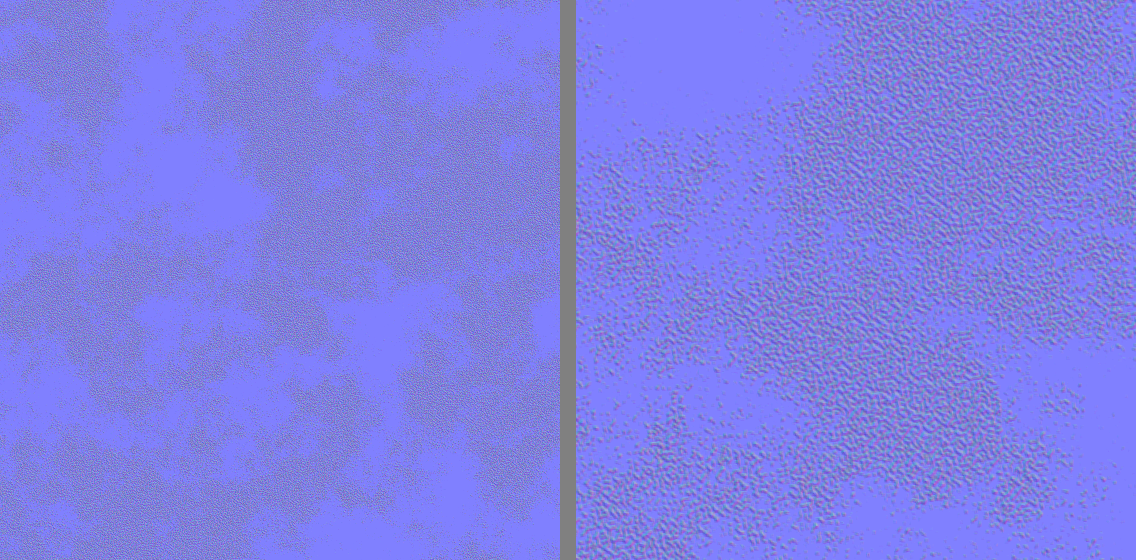
Left, the full canvas; right, a detail of the centre.
Reproduce this texture map procedurally as a three.js fragment shader.

```glsl
const float PATCH_SCALE = 3.2;       // broad rough areas across the canvas
const int   PATCH_OCTAVES = 8;
const float PATCH_PERSISTENCE = 0.76;
const float PATCH_CONTRAST = 1.6;    // how strongly patches gather the grains
const float GRAIN_SCALE = 465.0;     // grain cells across the canvas
const float GRAIN_THRESHOLD = 0.26;  // higher leaves more flat surface
const float DENSEST_THRESHOLD = -0.06;
const float GRAIN_SOFTNESS = 0.32;   // width of the grain flanks
const float GRAIN_HEIGHT = 0.0025;   // in canvas units
const float FOOTPRINT = 0.002;       // width over which normals are averaged
const int   SAMPLES = 4;             // per side of the footprint
const vec2  PATCH_OFFSET = vec2(5.8, 71.4);
const mat2  TURN = mat2(0.8, 0.6, -0.6, 0.8);

varying vec2 vUv;

vec2 hashGradient(vec2 cell) {
  vec3 p = fract(cell.xyx * vec3(0.1031, 0.1030, 0.0973));
  p += dot(p, p.yzx + 33.33);
  float angle = 6.28318 * fract((p.x + p.y) * p.z);
  return vec2(cos(angle), sin(angle));
}

// Gradient noise: value in x, its derivatives in yz
vec3 gradientNoise(vec2 p) {
  vec2 i = floor(p);
  vec2 f = p - i;
  vec2 u = f * f * f * (f * (f * 6.0 - 15.0) + 10.0);
  vec2 du = 30.0 * f * f * (f * (f - 2.0) + 1.0);
  vec2 ga = hashGradient(i);
  vec2 gb = hashGradient(i + vec2(1.0, 0.0));
  vec2 gc = hashGradient(i + vec2(0.0, 1.0));
  vec2 gd = hashGradient(i + vec2(1.0, 1.0));
  float a = dot(ga, f);
  float b = dot(gb, f - vec2(1.0, 0.0));
  float c = dot(gc, f - vec2(0.0, 1.0));
  float d = dot(gd, f - vec2(1.0, 1.0));
  float value = mix(mix(a, b, u.x), mix(c, d, u.x), u.y);
  vec2 slope = mix(mix(ga, gb, u.x), mix(gc, gd, u.x), u.y)
             + du * vec2(mix(b - a, d - c, u.y), mix(c - a, d - b, u.x));
  return vec3(value, slope);
}

// Cloudy field that decides where the surface is rough
float patchField(vec2 uv) {
  vec2 p = uv * PATCH_SCALE + PATCH_OFFSET;
  float sum = 0.0;
  float amplitude = 0.5;
  for (int i = 0; i < PATCH_OCTAVES; i++) {
    sum += amplitude * gradientNoise(p).x;
    p = TURN * p * 2.0 + PATCH_OFFSET;
    amplitude *= PATCH_PERSISTENCE;
  }
  return sum;
}

// Normal of raised grains on a flat ground
vec3 grainNormal(vec2 uv, float threshold) {
  vec3 grain = gradientNoise(TURN * uv * GRAIN_SCALE + 300.0);
  float t = clamp((grain.x - threshold) / GRAIN_SOFTNESS + 0.5, 0.0, 1.0);
  float flank = 6.0 * t * (1.0 - t) / GRAIN_SOFTNESS;
  vec2 slope = GRAIN_HEIGHT * GRAIN_SCALE * flank * (grain.yz * TURN);
  return normalize(vec3(-slope, 1.0));
}

void main() {
  float threshold = GRAIN_THRESHOLD - PATCH_CONTRAST * patchField(vUv);
  threshold = max(threshold, DENSEST_THRESHOLD);

  // Average the fine normals over a small square
  vec3 normal = vec3(0.0);
  for (int y = 0; y < SAMPLES; y++) {
    for (int x = 0; x < SAMPLES; x++) {
      vec2 offset = (vec2(float(x), float(y)) + 0.5) / float(SAMPLES) - 0.5;
      normal += grainNormal(vUv + offset * FOOTPRINT, threshold);
    }
  }
  normal /= float(SAMPLES * SAMPLES);

  // Tangent space normal packed into colour
  gl_FragColor = vec4(normal * 0.5 + 0.5, 1.0);
}
```
